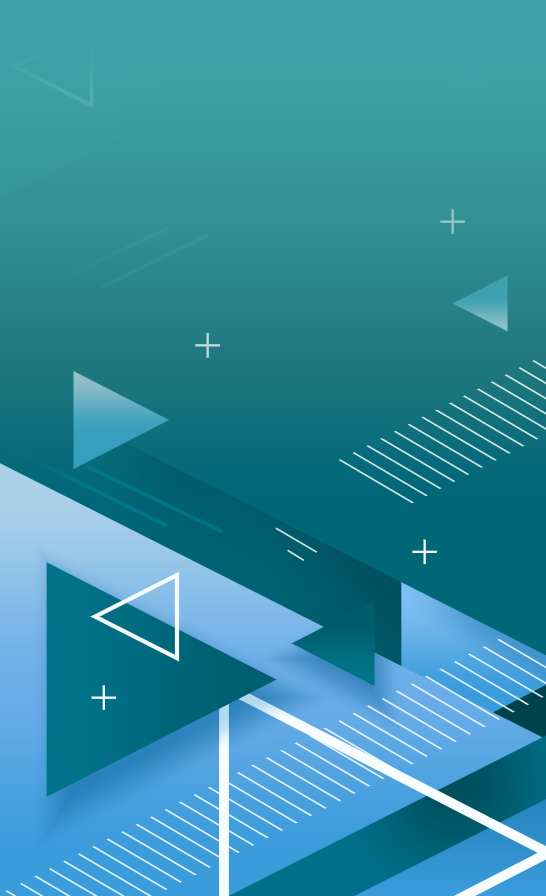
A Shadertoy shader for this background:

```glsl
#define CANVAS_HEIGHT 7.68
#define SLOPE 0.505
#define TEAL vec3(0.0, 0.405, 0.475)
#define DARK_TEAL vec3(0.0, 0.31, 0.36)
#define MIST vec3(0.25, 0.635, 0.66)
#define BLUE vec3(0.23, 0.61, 0.86)
#define PALE_BLUE vec3(0.67, 0.82, 0.91)
#define WHITE vec3(0.97, 0.99, 1.0)
#define HATCH_RUN vec2(0.63, -0.37)
#define HATCH_WIDTH 0.007

float pixelSize;

// Coverage of a signed distance, smoothed over one pixel
float cover(float d) {
    return clamp(0.5 - d / pixelSize, 0.0, 1.0);
}

void paint(inout vec3 col, vec3 ink, float alpha) {
    col = mix(col, ink, clamp(alpha, 0.0, 1.0));
}

// Distance above a sloped line through a point
float aboveLine(vec2 p, vec2 a, float slope) {
    return (p.y - a.y - slope * (p.x - a.x)) / sqrt(1.0 + slope * slope);
}

// Triangle with an upright base; a negative width points it left
float wedge(vec2 p, vec2 base, vec2 size) {
    float w = abs(size.x);
    vec2 q = vec2((p.x - base.x) * sign(size.x), abs(p.y - base.y));
    return max(-q.x, dot(q - vec2(w, 0.0), normalize(vec2(size.y, w))));
}

float segment(vec2 p, vec2 a, vec2 b, float halfWidth) {
    vec2 ab = b - a;
    float t = clamp(dot(p - a, ab) / dot(ab, ab), 0.0, 1.0);
    return length(p - a - t * ab) - halfWidth;
}

float plusSign(vec2 p, vec2 centre) {
    vec2 q = abs(p - centre);
    return cover(max(max(q.x, q.y) - 0.105, min(q.x, q.y) - 0.01));
}

// Parallel strokes, repeated along a step in a skewed basis
float hatch(vec2 p, vec2 start, vec2 stride, float count) {
    vec2 q = p - start;
    float area = stride.x * HATCH_RUN.y - stride.y * HATCH_RUN.x;
    float across = (q.x * HATCH_RUN.y - q.y * HATCH_RUN.x) / area;
    float along = (stride.x * q.y - stride.y * q.x) / area;
    float index = clamp(round(across), 0.0, count - 1.0);
    float runLength = length(HATCH_RUN);
    float side = abs(across - index) * abs(area) / runLength - HATCH_WIDTH;
    return cover(max(side, (abs(along - 0.5) - 0.5) * runLength));
}

vec3 backdrop(vec2 p) {
    vec3 col = mix(TEAL, vec3(0.12, 0.465, 0.49), smoothstep(3.3, 4.7, p.y));
    col = mix(col, vec3(0.2, 0.565, 0.58), smoothstep(4.3, 6.0, p.y));
    col = mix(col, MIST, smoothstep(5.5, 7.5, p.y));
    // Faint planes, streaks and outline in the mist
    float plane = aboveLine(p, vec2(0.0, 5.98), SLOPE);
    paint(col, MIST, 0.18 * cover(-plane) * smoothstep(1.8, 0.2, p.x));
    float corner = max(aboveLine(p, vec2(4.68, 6.71), -SLOPE), -aboveLine(p, vec2(3.6, 6.65), SLOPE));
    paint(col, MIST, 0.25 * cover(corner) * smoothstep(3.6, 4.6, p.x));
    float streaks = min(segment(p, vec2(0.5, 5.28), vec2(1.43, 5.72), 0.015),
                        segment(p, vec2(0.88, 5.22), vec2(1.77, 5.66), 0.015));
    paint(col, vec3(0.2, 0.62, 0.64), 0.45 * cover(streaks) * smoothstep(0.4, 1.4, p.x));
    float ghost = abs(wedge(p, vec2(0.8, 7.11), vec2(-0.7, 0.36)) + 0.015) - 0.015;
    paint(col, vec3(0.45, 0.74, 0.76), 0.4 * cover(ghost) * smoothstep(7.3, 6.8, p.y));
    return col;
}

void mainImage(out vec4 fragColor, in vec2 fragCoord) {
    pixelSize = CANVAS_HEIGHT / iResolution.y;
    vec2 p = fragCoord * pixelSize;
    vec3 col = backdrop(p);

    // Shaded underside of the ribbon
    float ribbon = aboveLine(p, vec2(3.44, 2.69), -SLOPE);
    float shade = 0.5 * exp(min(ribbon, 0.0) * 1.5) + 0.5 * smoothstep(2.2, 3.44, p.x);
    paint(col, DARK_TEAL, cover(ribbon) * shade * smoothstep(0.8, 1.5, p.x));
    float streaks = min(segment(p, vec2(0.1, 3.83), vec2(1.42, 3.18), 0.016),
                        segment(p, vec2(0.75, 3.68), vec2(1.89, 3.13), 0.016));
    paint(col, vec3(0.0, 0.49, 0.57), 0.7 * cover(streaks) * smoothstep(0.0, 0.9, p.x));

    // Right panel and the dark fold beneath it
    float fold = aboveLine(p, vec2(4.68, 1.81), 0.52);
    float panel = max(ribbon, 3.44 - p.x);
    vec3 panelColour = mix(BLUE, vec3(0.5, 0.75, 0.95), smoothstep(1.7, 2.6, p.y));
    panelColour = mix(panelColour, vec3(0.2, 0.52, 0.75), 0.6 * smoothstep(-0.3, 0.0, ribbon) * smoothstep(3.4, 4.2, p.x));
    paint(col, panelColour, cover(panel));
    paint(col, vec3(0.0, 0.26, 0.3), cover(max(fold, panel)));

    // Lower band, lower blue corner and large pale sheet
    float sheet = wedge(p, vec2(-1.0, 1.36), vec2(5.65, 2.855));
    vec3 band = mix(vec3(0.0, 0.44, 0.54), DARK_TEAL, smoothstep(1.1, 0.0, length(p - vec2(3.9, 0.95))));
    paint(col, band, cover(aboveLine(p, vec2(4.65, 1.36), SLOPE)));
    paint(col, mix(BLUE, vec3(0.12, 0.5, 0.72), p.y), cover(aboveLine(p, vec2(4.68, 0.83), SLOPE)));
    vec3 sheetColour = mix(BLUE, vec3(0.42, 0.68, 0.91), smoothstep(0.3, 1.9, p.y));
    sheetColour = mix(sheetColour, PALE_BLUE, smoothstep(1.7, 3.6, p.y));
    paint(col, sheetColour, cover(sheet));

    // Soft shadows on the sheet
    float bigShadow = wedge(p, vec2(0.5, 1.7), vec2(1.97, 1.005));
    float smallShadow = wedge(p, vec2(3.25, 2.03), vec2(-0.71, 0.365));
    paint(col, vec3(0.08, 0.43, 0.66), 0.65 * cover(sheet) * smoothstep(0.22, -0.15, bigShadow));
    paint(col, vec3(0.1, 0.42, 0.65), 0.6 * cover(sheet) * smoothstep(0.2, -0.12, smallShadow));

    // Hatching and short strokes
    paint(col, WHITE, 0.9 * hatch(p, vec2(4.27, 2.2), vec2(-0.124, -0.0634), 40.0));
    paint(col, WHITE, 0.85 * hatch(p, vec2(2.91, 3.74), vec2(0.1185, 0.0607), 15.0));
    float dashes = min(segment(p, vec2(2.37, 3.15), vec2(2.71, 2.95), HATCH_WIDTH),
                       segment(p, vec2(2.47, 2.96), vec2(2.6, 2.88), HATCH_WIDTH));
    paint(col, WHITE, 0.85 * cover(dashes));

    // Thick white frame
    float frame = abs(wedge(p, vec2(1.92, 0.37), vec2(2.78, 1.43))) - 0.042;
    vec3 frameColour = mix(WHITE, vec3(0.7, 0.85, 0.95), smoothstep(0.15, -0.1, bigShadow));
    paint(col, frameColour, cover(frame));

    // Solid triangles
    vec3 bigColour = mix(vec3(0.0, 0.45, 0.54), vec3(0.0, 0.37, 0.44), smoothstep(0.4, 2.2, p.x));
    paint(col, bigColour, cover(wedge(p, vec2(0.4, 1.855), vec2(1.97, 1.005))));
    vec3 smallColour = mix(vec3(0.0, 0.45, 0.53), vec3(0.0, 0.36, 0.41), smoothstep(1.9, 2.4, p.y));
    paint(col, smallColour, cover(wedge(p, vec2(3.21, 2.165), vec2(-0.71, 0.365))));
    vec3 leftColour = mix(vec3(0.22, 0.62, 0.74), vec3(0.58, 0.75, 0.78), smoothstep(3.95, 4.5, p.y));
    paint(col, leftColour, cover(wedge(p, vec2(0.63, 4.08), vec2(0.82, 0.42))));
    vec3 rightColour = mix(vec3(0.57, 0.76, 0.79), vec3(0.24, 0.63, 0.69), smoothstep(4.84, 5.15, p.y));
    paint(col, rightColour, cover(wedge(p, vec2(4.35, 5.08), vec2(-0.47, 0.24))));

    // White outline and plus signs
    float outline = abs(wedge(p, vec2(1.535, 2.395), vec2(-0.76, 0.385)) + 0.018) - 0.018;
    paint(col, WHITE, cover(outline));
    paint(col, WHITE, 0.5 * plusSign(p, vec2(3.88, 5.78)));
    paint(col, WHITE, 0.75 * plusSign(p, vec2(1.78, 4.72)));
    paint(col, WHITE, plusSign(p, vec2(3.64, 2.95)) + plusSign(p, vec2(0.89, 1.7)));
    fragColor = vec4(col, 1.0);
}
```
